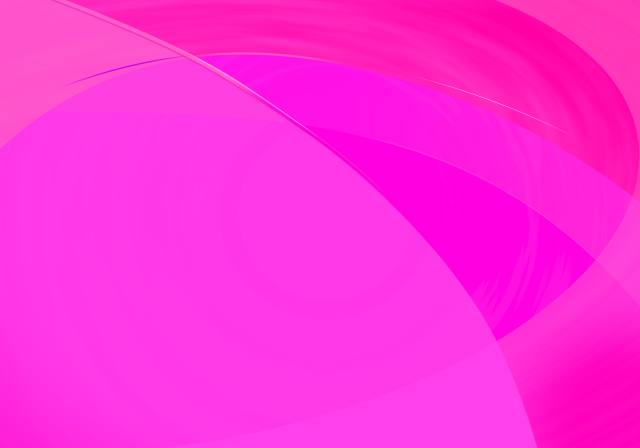
This background is drawn by a WebGL 1 fragment shader. Its source:

```glsl
precision highp float;
// Abstract magenta backdrop: broad translucent curves overlap and tint each other.
// Three polynomial edges and a tilted ellipse split the canvas into gradient regions;
// stretched value noise adds brushed streaks, thin tapered arcs add highlights.
uniform vec2 u_resolution;

const float HEIGHT = 0.7;                      // canvas height in widths
const vec2 RING_CENTRE = vec2(0.51, 0.333);
const float RING_GRAIN = 0.04;
const float STREAK_GRAIN = 0.17;

const vec3 VEIL = vec3(1.0, 0.225, 0.905);
const vec3 VEIL_DEEP = vec3(1.0, 0.07, 0.82);
const vec3 VEIL_TOP = vec3(1.0, 0.25, 0.88);
const vec3 VEIL_LOW = vec3(1.0, 0.25, 0.92);
const vec3 CORNER_PINK = vec3(1.0, 0.33, 0.80);
const vec3 MAGENTA = vec3(1.0, 0.0, 0.88);
const vec3 BAND = vec3(1.0, 0.07, 0.90);
const vec3 BAND_FAR = vec3(1.0, 0.14, 0.85);
const vec3 ROSE = vec3(1.0, 0.14, 0.73);
const vec3 ROSE_DEEP = vec3(1.0, 0.02, 0.66);
const vec3 OUTER_PINK = vec3(1.0, 0.22, 0.72);
const vec3 OUTER_LILAC = vec3(1.0, 0.20, 0.84);
const vec3 OUTER_BAND = vec3(1.0, 0.25, 0.85);
const vec3 OUTER_DEEP = vec3(1.0, 0.01, 0.74);
const vec3 SHEEN = vec3(1.0, 0.42, 0.79);
const vec3 GLINT = vec3(1.0, 0.70, 0.93);
const vec3 CREASE = vec3(1.0, 0.0, 0.80);
const vec3 VIOLET = vec3(0.80, 0.0, 0.93);

float hash(vec2 p) {
  return fract(sin(dot(p, vec2(127.1, 311.7))) * 43758.5453);
}

float noise(vec2 p) {
  vec2 i = floor(p);
  vec2 f = fract(p);
  f = f * f * (3.0 - 2.0 * f);
  return mix(mix(hash(i), hash(i + vec2(1.0, 0.0)), f.x),
             mix(hash(i + vec2(0.0, 1.0)), hash(i + vec2(1.0, 1.0)), f.x), f.y);
}

float fbm(vec2 p) {
  float sum = 0.0;
  float gain = 0.5;
  for (int i = 0; i < 4; i++) {
    sum += gain * noise(p);
    p = p * 2.03 + 7.1;
    gain *= 0.5;
  }
  return sum - 0.47;
}

// Antialiased coverage of the side where d > 0
float cover(float d) {
  float w = 0.7 / u_resolution.x;
  return smoothstep(-w, w, d);
}

// Antialiased stroke of the given half width
float stroke(float d, float halfWidth) {
  return cover(halfWidth - abs(d));
}

// One between a and b, fading out over the given length
float span(float a, float b, float fade, float x) {
  return smoothstep(a - fade, a, x) * (1.0 - smoothstep(b, b + fade, x));
}

// Bowed stroke from a to b, tapering at both ends
float taperedArc(vec2 p, vec2 a, vec2 b, float bow, float halfWidth) {
  float t = clamp((p.x - a.x) / (b.x - a.x), 0.0, 1.0);
  float y = mix(a.y, b.y, t) - 4.0 * bow * t * (1.0 - t);
  float taper = sqrt(max(sin(3.14159 * t), 0.0));
  return stroke(p.y - y, halfWidth * taper) * taper;
}

void main() {
  // x runs right, y runs down from the top edge
  vec2 uv = gl_FragCoord.xy / u_resolution;
  vec2 p = vec2(uv.x, (1.0 - uv.y) * HEIGHT);

  // Diagonal edge, positive to its right
  float t = p.y / HEIGHT;
  float sag = 0.018 * smoothstep(0.1, 0.28, t) * (1.0 - smoothstep(0.4, 0.8, t));
  float diagonalX = 0.0846 + t * (1.851 + t * (-1.758 + t * (0.662 + t * (0.12 - 0.12 * t)))) - sag;
  float slope = (1.851 - 3.516 * t + 1.986 * t * t) / HEIGHT;
  float diagonal = (p.x - diagonalX) / sqrt(1.0 + slope * slope);
  // Upper dome and inner dome, positive below
  float z = p.x - 0.38;
  float dome = p.y - 0.0855 - z * z * (0.73 - 0.55 * z + 0.55 * z * z);
  float inner = p.y - 0.1745 - p.x * p.x * p.x * (0.165 + 0.14 * p.x * p.x);
  // Tilted ellipse with its tip at the right, positive inside
  float s = 0.9987 - p.x;
  float offset = p.y - 0.2435 - 0.105 * s;
  float ellipse = (s * (0.371 - 0.24 * s) - offset * offset) / 0.42;

  // Brushed textures: soft rings, crisp sparse arcs, streaks along the ellipse
  vec2 r = p - RING_CENTRE;
  float radius = length(r);
  float grain = fbm(vec2(radius * 38.0, 1.5 * r.y / (radius + 0.05)));
  float ringFade = smoothstep(0.17, 0.23, radius);
  float rings = RING_GRAIN * grain * ringFade;
  float arcs = smoothstep(0.04, 0.09, grain) * ringFade;
  float streaks = fbm(vec2(ellipse * 60.0, p.x * 6.0 + p.y * 5.0)) * STREAK_GRAIN;

  // Regions right of the diagonal
  float shade = smoothstep(0.02, 0.20, -dome) * smoothstep(0.35, 0.8, p.x);
  vec3 rose = mix(ROSE, ROSE_DEEP, min(shade + 0.25 * smoothstep(0.6, 0.95, p.x), 1.0));
  rose.yz += streaks * vec2(1.0, 0.6);
  vec3 band = mix(BAND, BAND_FAR, smoothstep(0.5, 0.95, p.x)) + vec3(0.0, rings + 0.025 * arcs, 0.0);
  vec3 within = mix(rose, band, cover(dome));
  within = mix(within, MAGENTA + vec3(0.0, 0.065 * arcs, 0.0), cover(inner));
  float deep = 1.0 - smoothstep(0.08, 0.23, length(p - vec2(0.98, 0.68)));
  vec3 outside = mix(OUTER_PINK, OUTER_BAND, cover(dome));
  outside = mix(outside, OUTER_LILAC, cover(inner));
  outside = mix(outside, OUTER_DEEP, deep);
  outside.y += streaks * 0.45;
  vec3 right = mix(outside, within, cover(ellipse));

  // Regions left of the diagonal
  float vignette = smoothstep(0.44, 0.72, length(r * vec2(0.95, 1.2)));
  vec3 veil = mix(VEIL, VEIL_DEEP, 0.8 * vignette) + vec3(0.0, rings * 0.6, 0.0);
  veil.y -= 0.012 * cover(radius - 0.137) * cover(0.167 - radius);
  vec3 left = mix(VEIL_TOP, veil, cover(inner));
  left = mix(VEIL_LOW, left, cover(ellipse));
  left = mix(CORNER_PINK + vec3(0.0, streaks * 0.3, 0.0), left, cover(dome));

  vec3 color = mix(left, right, cover(diagonal));

  // Sheen, crease and glint along the diagonal
  float upper = 1.0 - smoothstep(0.12, 0.2, p.y);
  color = mix(color, SHEEN, 0.85 * upper * stroke(diagonal - 0.003, 0.0035 * upper));
  color = mix(color, ROSE, 0.8 * upper * stroke(diagonal + 0.001, 0.0012));
  color = mix(color, CREASE, 0.7 * span(0.17, 0.25, 0.05, p.y) * stroke(diagonal - 0.0025, 0.0022));
  color = mix(color, GLINT, 0.75 * span(0.10, 0.19, 0.03, p.y) * stroke(diagonal - 0.0055, 0.0007));
  color = mix(color, SHEEN, 0.5 * span(0.20, 0.28, 0.03, p.y) * stroke(diagonal - 0.0055, 0.0005));

  // Dome rims, glint and violet sliver
  color = mix(color, SHEEN, 0.7 * span(0.36, 0.46, 0.10, p.x) * stroke(dome + 0.002, 0.0016));
  float rim = cover(diagonal) * cover(ellipse) * smoothstep(0.5, 0.65, p.x);
  color = mix(color, SHEEN, 0.35 * rim * stroke(inner, 0.0011));
  color = mix(color, GLINT, 0.75 * taperedArc(p, vec2(0.645, 0.119), vec2(0.90, 0.215), 0.008, 0.0006));
  color = mix(color, VIOLET, taperedArc(p, vec2(0.095, 0.1365), vec2(0.30, 0.0865), 0.007, 0.0011));

  gl_FragColor = vec4(clamp(color, 0.0, 1.0), 1.0);
}
```
